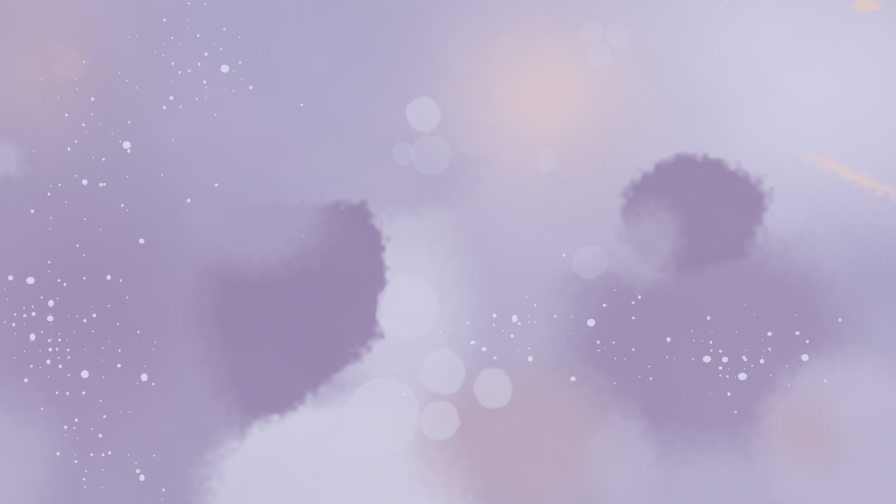
Write a Shadertoy shader that draws this background.

```glsl
#define EDGE_WARP 0.045
#define EDGE_GRAIN 0.018
#define PAPER_MOTTLE 0.035
#define BOKEH_OPACITY 0.62
#define SPLATTER_OPACITY 0.85

const vec3 LILAC = vec3(0.70, 0.67, 0.79);
const vec3 PLUM = vec3(0.60, 0.535, 0.685);
const vec3 MAUVE = vec3(0.625, 0.57, 0.715);
const vec3 PERIWINKLE = vec3(0.68, 0.65, 0.785);
const vec3 MIST = vec3(0.74, 0.71, 0.82);
const vec3 PALE = vec3(0.81, 0.80, 0.885);
const vec3 PEACH = vec3(0.84, 0.77, 0.80);
const vec3 ROSE = vec3(0.73, 0.66, 0.745);
const vec3 APRICOT = vec3(0.90, 0.80, 0.77);
const vec3 SPRAY = vec3(0.88, 0.87, 0.94);

// Corners of the large plum stain
const vec2 STAIN[9] = vec2[9](
    vec2(0.43, 0.61), vec2(0.59, 0.60), vec2(0.72, 0.60),
    vec2(0.765, 0.525), vec2(0.76, 0.335), vec2(0.625, 0.225),
    vec2(0.49, 0.15), vec2(0.45, 0.225), vec2(0.40, 0.35));

// Bokeh discs: centre and radius
const vec3 DISCS[13] = vec3[13](
    vec3(0.81, 0.387, 0.062), vec3(0.88, 0.26, 0.044), vec3(0.76, 0.174, 0.074),
    vec3(0.875, 0.164, 0.039), vec3(0.98, 0.23, 0.039), vec3(0.84, 0.771, 0.034),
    vec3(1.088, 0.68, 0.023), vec3(1.17, 0.48, 0.035), vec3(1.176, 0.935, 0.024),
    vec3(1.227, 0.93, 0.023), vec3(1.19, 0.89, 0.023), vec3(0.857, 0.692, 0.040),
    vec3(0.80, 0.692, 0.024));

float hash(vec2 p) {
    vec3 q = fract(vec3(p.xyx) * 0.1031);
    q += dot(q, q.yzx + 33.33);
    return fract((q.x + q.y) * q.z);
}

float noise(vec2 p) {
    vec2 i = floor(p), f = fract(p);
    f = f * f * (3.0 - 2.0 * f);
    vec2 e = vec2(0.0, 1.0);
    return mix(mix(hash(i), hash(i + e.yx), f.x),
               mix(hash(i + e), hash(i + e.yy), f.x), f.y);
}

float fbm(vec2 p) {
    float sum = 0.0, gain = 0.5;
    for (int i = 0; i < 4; i++) {
        sum += gain * noise(p);
        p = mat2(1.6, 1.2, -1.2, 1.6) * p + 7.3;
        gain *= 0.5;
    }
    return sum;
}

// Broad soft tint
void glow(inout vec3 col, vec2 p, vec2 centre, vec2 radius, vec3 tint, float alpha) {
    vec2 d = (p - centre) / radius;
    col = mix(col, tint, alpha * exp(-dot(d, d)));
}

// Elliptical pigment wash with a chosen edge softness
void wash(inout vec3 col, vec2 p, vec2 centre, vec2 radius, vec3 tint, float alpha, float soft) {
    float d = (length((p - centre) / radius) - 1.0) * min(radius.x, radius.y);
    col = mix(col, tint, alpha * smoothstep(soft, -soft, d));
}

float stainDistance(vec2 p) {
    float d = dot(p - STAIN[0], p - STAIN[0]), side = 1.0;
    for (int i = 0, j = 8; i < 9; j = i, i++) {
        vec2 e = STAIN[j] - STAIN[i], w = p - STAIN[i];
        vec2 b = w - e * clamp(dot(w, e) / dot(e, e), 0.0, 1.0);
        d = min(d, dot(b, b));
        bvec3 c = bvec3(p.y >= STAIN[i].y, p.y < STAIN[j].y, e.x * w.y > e.y * w.x);
        if (all(c) || all(not(c))) side = -side;
    }
    return side * sqrt(d);
}

float cluster(vec2 p, vec2 centre, vec2 radius) {
    vec2 d = (p - centre) / radius;
    return exp(-dot(d, d));
}

// One random droplet per cell, kept where the clusters are dense
float splatter(vec2 p, float cells) {
    vec2 id = floor(p * cells), c = (id + 0.5) / cells;
    float density = cluster(c, vec2(0.10, 0.36), vec2(0.13, 0.09))
        + 0.5 * cluster(c, vec2(0.22, 0.17), vec2(0.09, 0.14))
        + 0.45 * cluster(c, vec2(0.18, 0.68), vec2(0.09, 0.14))
        + 0.6 * cluster(c, vec2(0.40, 0.89), vec2(0.09, 0.13))
        + 0.5 * cluster(c, vec2(1.09, 0.36), vec2(0.17, 0.08))
        + 0.9 * cluster(c, vec2(1.49, 0.29), vec2(0.12, 0.07));
    vec2 jitter = vec2(hash(id + 3.1), hash(id + 17.7));
    vec2 d = fract(p * cells) - mix(vec2(0.3), vec2(0.7), jitter);
    d.x *= 0.8 + 0.5 * hash(id + 41.0);
    float radius = mix(0.06, 0.22, pow(hash(id + 9.0), 2.0));
    float aa = 0.75 * cells / iResolution.y;
    return step(hash(id + 29.0), 0.55 * density) * smoothstep(aa, -aa, length(d) - radius);
}

void mainImage(out vec4 fragColor, in vec2 fragCoord) {
    vec2 p = fragCoord / iResolution.y;
    vec2 q = p + EDGE_WARP * (vec2(fbm(p * 9.0), fbm(p * 9.0 + 31.0)) - 0.47)
               + EDGE_GRAIN * (vec2(noise(p * 75.0), noise(p * 75.0 + 53.0)) - 0.5);
    vec3 col = LILAC;

    // Underlying tints
    glow(col, q, vec2(0.15, 0.35), vec2(0.42, 0.48), MAUVE, 1.0);
    glow(col, q, vec2(0.55, 0.85), vec2(0.35, 0.25), PERIWINKLE, 0.7);
    glow(col, q, vec2(1.60, 0.85), vec2(0.48, 0.36), PALE, 1.0);
    glow(col, q, vec2(1.02, 0.62), vec2(0.26, 0.30), MIST, 0.8);
    glow(col, q, vec2(0.08, 0.87), vec2(0.15, 0.16), ROSE, 0.75);
    wash(col, q, vec2(0.14, 0.88), vec2(0.03), APRICOT, 0.14, 0.02);
    glow(col, q, vec2(1.08, 0.81), vec2(0.16, 0.15), PEACH, 0.95);

    // Pale paper beside and below the stain
    wash(col, q, vec2(0.68, 0.02), vec2(0.27, 0.19), PALE, 0.9, 0.03);
    wash(col, q, vec2(0.80, 0.34), vec2(0.12, 0.28), PALE, 0.75, 0.07);
    wash(col, q, vec2(0.76, 0.65), vec2(0.18, 0.075), LILAC, 0.8, 0.025);

    // Large stain, fading into the left side
    float soft = mix(0.06, 0.012, smoothstep(0.42, 0.55, p.x));
    col = mix(col, PLUM, 0.97 * smoothstep(soft, -soft, stainDistance(q)));
    wash(col, q, vec2(0.51, 0.57), vec2(0.13, 0.11), PERIWINKLE, 0.75, 0.045);

    // Right stain and its lower spread
    glow(col, q, vec2(1.74, 0.43), vec2(0.24, 0.13), PERIWINKLE, 0.95);
    wash(col, q, vec2(1.40, 0.32), vec2(0.28, 0.21), MAUVE, 0.92, 0.065);
    wash(col, q, vec2(1.375, 0.575), vec2(0.15, 0.115), PLUM, 0.96, 0.014);
    wash(col, q, vec2(1.265, 0.51), vec2(0.075, 0.08), MIST, 0.6, 0.035);

    // Warm and misty lower patches
    wash(col, q, vec2(1.04, 0.12), vec2(0.19, 0.14), ROSE, 0.85, 0.07);
    wash(col, q, vec2(1.24, 0.07), vec2(0.07, 0.10), MIST, 0.55, 0.03);
    wash(col, q, vec2(1.69, 0.12), vec2(0.18, 0.17), MIST, 0.85, 0.04);
    glow(col, q, vec2(1.59, 0.14), vec2(0.07, 0.07), ROSE, 0.8);
    wash(col, q, vec2(0.0, 0.08), vec2(0.10, 0.14), MIST, 0.55, 0.06);
    wash(col, q, vec2(0.0, 0.68), vec2(0.05, 0.035), MIST, 0.7, 0.02);

    // Apricot flecks along the right edge
    wash(col, q, vec2(1.72, 0.99), vec2(0.035, 0.018), APRICOT, 0.8, 0.01);
    wash(col, q, vec2(1.70, 0.645 - 0.4 * (p.x - 1.70)), vec2(0.08, 0.012), APRICOT, 0.65, 0.012);

    // Bokeh discs, fainter above the middle
    vec2 ragged = mix(p, q, 0.3);
    for (int i = 0; i < 13; i++) {
        float strength = DISCS[i].y < 0.45 || i == 5 ? 1.0 : 0.45;
        wash(col, ragged, DISCS[i].xy, vec2(DISCS[i].z), PALE, BOKEH_OPACITY * strength, 0.004);
    }

    // Paper mottling and spray
    col += PAPER_MOTTLE * (fbm(p * 5.0 + 11.0) - 0.47);
    float spray = max(splatter(p, 26.0), splatter(p + 0.013, 58.0));
    col = mix(col, SPRAY, SPLATTER_OPACITY * spray);
    fragColor = vec4(col, 1.0);
}
```
